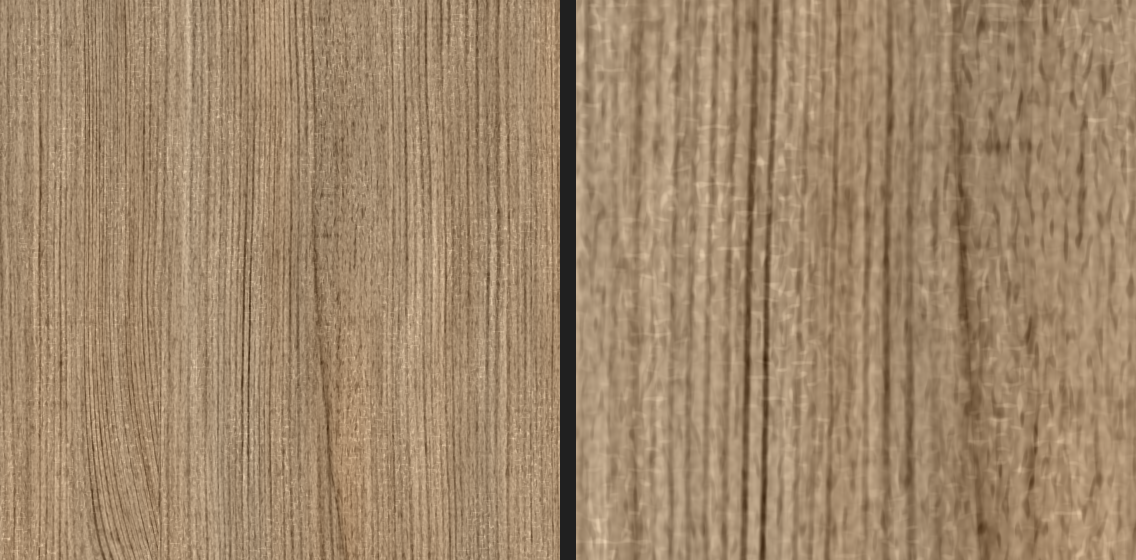
Left, the full canvas; right, a detail of the centre.
Reproduce this texture procedurally as a WebGL 1 fragment shader.

```glsl
precision highp float;
// Straight-grained brown wood veneer with growth lines, pores, pale flecks and a dark heart vein.
uniform vec2 u_resolution;

#define BASE_COLOR vec3(0.678, 0.578, 0.463)
#define TONE_TINT vec3(1.0, 1.0, 0.96)
#define WARM_TINT vec3(0.014, -0.002, -0.014)
#define LINE_COUNT 80.0
#define LINE_DEPTH 0.25
#define BAND_DEPTH 0.036
#define STREAK_DEPTH 0.062
#define FIBRE_DEPTH 0.075
#define GRAIN_DEPTH 0.06
#define PORE_DEPTH 0.16
#define FLECK_LIGHT 0.11
#define VEIN_DEPTH 0.17

float hash(vec2 p) {
  vec3 q = fract(vec3(p.xyx) * 0.1031);
  q += dot(q, q.yzx + 33.33);
  return fract((q.x + q.y) * q.z);
}

float cornerSlope(vec2 cell, vec2 offset) {
  float angle = 6.2832 * hash(cell);
  return dot(vec2(cos(angle), sin(angle)), offset);
}

// Gradient noise, roughly -1 to 1
float noise(vec2 p) {
  vec2 i = floor(p), f = fract(p);
  vec2 u = f * f * f * (f * (f * 6.0 - 15.0) + 10.0);
  vec2 e = vec2(1.0, 0.0);
  float low = mix(cornerSlope(i, f), cornerSlope(i + e, f - e), u.x);
  float high = mix(cornerSlope(i + e.yx, f - e.yx), cornerSlope(i + 1.0, f - 1.0), u.x);
  return 1.4 * mix(low, high, u.y);
}

// Across-grain coordinate: gentle wobble plus an arc that sweeps into a seam
float grainCoord(vec2 p) {
  float wobble = 0.008 * noise(p * vec2(3.0, 1.6) + 7.3)
               + 0.0018 * noise(p * vec2(14.0, 5.0) + 21.7);
  float drop = max(0.0, 0.5 - p.y) / 0.5;
  float arc = smoothstep(0.08, 0.26, p.x) * (1.0 - smoothstep(0.281, 0.287, p.x));
  return p.x + wobble - 0.065 * drop * drop * arc;
}

// Thin dark lines of uneven spacing, strength and length
float growthLines(float w, float y) {
  float phase = LINE_COUNT * w + 8.0 * smoothstep(0.08, 0.26, w)
              + 2.2 * noise(vec2(w * 9.0, y * 0.3) + 3.1);
  float id = floor(phase);
  float profile = 1.0 - smoothstep(0.03, 0.28, abs(fract(phase) - 0.5));
  float strength = 0.25 + 0.75 * hash(vec2(id, 5.0));
  float along = 0.85 + 0.5 * noise(vec2(id * 3.7 + 0.4, y * 3.0));
  return profile * strength * along;
}

// Short dark dashes along the grain
float pores(float w, float y) {
  float coarse = smoothstep(0.1, 0.65, noise(vec2(w * 185.0, y * 26.0) + 11.4));
  float fine = smoothstep(0.1, 0.65, noise(vec2(w * 235.0, y * 70.0) + 41.9));
  return 0.55 * coarse + 0.6 * fine;
}

// Small pale ticks in both directions, denser in soft patches
float flecks(vec2 p) {
  float patches = 0.3 + 0.7 * smoothstep(-0.4, 0.5, noise(p * vec2(16.0, 6.0) + 17.2));
  float across = smoothstep(0.15, 0.75, noise(p * vec2(115.0, 235.0) + 5.6));
  float along = smoothstep(0.15, 0.75, noise(p * vec2(235.0, 90.0) + 63.1));
  return patches * (0.8 * across + along);
}

void main() {
  vec2 p = gl_FragCoord.xy / u_resolution;
  float w = grainCoord(p);
  float y = p.y;

  // Heart: a wedge narrowing downward between two curved borders
  float veinX = 0.556 + 0.056 * pow(max(0.0, 1.0 - y / 0.65), 1.5)
              + 0.004 * noise(vec2(2.6, y * 7.0));
  float rightX = 0.685 - 0.045 * (1.0 - y) * (1.0 - y);
  float fromVein = w - veinX;
  float heart = smoothstep(-0.004, 0.012, fromVein) * (1.0 - smoothstep(-0.03, 0.02, w - rightX));
  float rightSide = smoothstep(0.6, 0.72, w);

  // Broad bands, narrower streaks and pale ribbons
  float tone = BAND_DEPTH * noise(vec2(w * 8.0, y * 0.7) + 1.7);
  float streak = 0.5 * noise(vec2(w * 31.0, y * 0.9) + 9.2)
               + 0.9 * noise(vec2(w * 74.0, y * 1.5) + 33.8);
  tone += STREAK_DEPTH * streak * (1.0 - 0.4 * heart);
  float pale = smoothstep(0.2, 0.55, noise(vec2(w * 52.0, y * 0.6) + 52.3));
  tone += 0.06 * pale * (0.3 + 0.7 * rightSide) * (1.0 - heart);

  // Fine fibres and surface grain
  tone += FIBRE_DEPTH * noise(vec2(w * 160.0, y * 5.0) + 14.8);
  tone += GRAIN_DEPTH * noise(p * vec2(240.0, 150.0) + 96.7);

  // Growth lines fade in the heart, where pores take over
  float lineMask = (1.0 - 0.85 * heart) * (1.0 - 0.2 * rightSide);
  lineMask *= 0.85 + 0.4 * noise(vec2(w * 6.0, y * 0.8) + 27.5);
  tone -= LINE_DEPTH * lineMask * growthLines(w, y);
  tone -= PORE_DEPTH * (0.8 + 0.4 * heart) * pores(w, y);
  tone += FLECK_LIGHT * flecks(p);

  // Heart shading and its dark left edge
  tone += heart * mix(0.02, -0.045, smoothstep(0.1, 0.75, y));
  float edge = exp(-abs(fromVein) / (fromVein > 0.0 ? 0.006 : 0.002));
  tone -= VEIN_DEPTH * edge * (1.0 - 0.75 * smoothstep(0.5, 0.75, y));

  // Warm and grey drift of the hue
  float warmth = noise(vec2(w * 6.0, y * 0.9) + 71.4) + 0.5 * noise(vec2(w * 24.0, y) + 88.6);
  warmth += heart * mix(0.9, -0.5, smoothstep(0.1, 0.7, y));
  vec3 color = BASE_COLOR + TONE_TINT * tone + WARM_TINT * warmth;
  gl_FragColor = vec4(clamp(color, 0.0, 1.0), 1.0);
}
```
